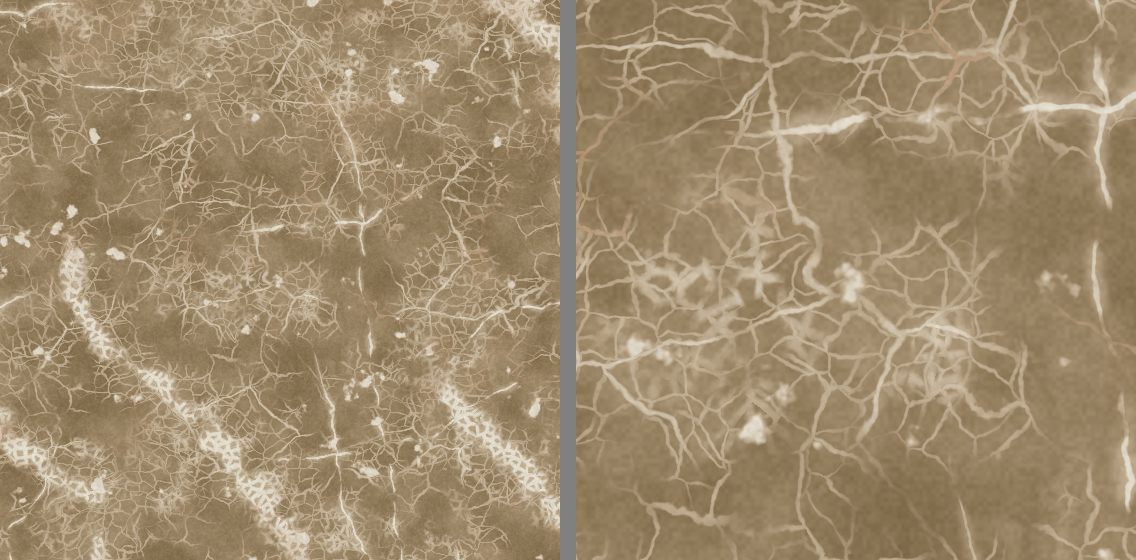
Left: the whole. Right: its middle third, enlarged.
Write a Shadertoy shader that draws this texture.

```glsl
const vec3 BROWN_DARK  = vec3(0.515, 0.435, 0.305);
const vec3 BROWN_LIGHT = vec3(0.630, 0.550, 0.425);
const vec3 TAN_VEIN    = vec3(0.735, 0.660, 0.550);
const vec3 WHITE_VEIN  = vec3(0.885, 0.860, 0.800);
const vec3 RUST        = vec3(0.660, 0.490, 0.340);
const float BELT_ANGLE = -1.02, BELT_SPACING = 0.34, BELT_WIDTH = 0.030;
const float RISE_ANGLE = 0.20, RISE_SPACING = 0.17, RISE_WIDTH = 0.009;
const float STEEP_ANGLE = -1.38, STEEP_SPACING = 0.23, STEEP_WIDTH = 0.008;
const float GRAIN = 0.085;

float hash21(vec2 p) {
    vec3 q = fract(p.xyx * 0.1031);
    q += dot(q, q.yzx + 33.33);
    return fract((q.x + q.y) * q.z);
}

vec2 hash22(vec2 p) {
    return vec2(hash21(p), hash21(p + 71.7));
}

float noise(vec2 p) {
    vec2 i = floor(p), f = fract(p);
    f = f * f * (3.0 - 2.0 * f);
    vec2 e = vec2(0.0, 1.0);
    return mix(mix(hash21(i), hash21(i + e.yx), f.x),
               mix(hash21(i + e.xy), hash21(i + e.yy), f.x), f.y);
}

float fbm(vec2 p) {
    float sum = 0.0, amp = 0.5;
    for (int i = 0; i < 5; i++) {
        sum += amp * noise(p);
        p = mat2(1.6, 1.2, -1.2, 1.6) * p + 17.3;
        amp *= 0.5;
    }
    return sum;
}

vec2 fbm2(vec2 p) {
    return vec2(fbm(p), fbm(p + 43.1)) - 0.48;
}

// Soft-edged stroke, widths in canvas units
float stroke(float d, float width) {
    return 1.0 - smoothstep(width * 0.25, width + 0.7 / iResolution.y, d);
}

// Distance to the nearest border of irregular cells
float crackDistance(vec2 p, float scale) {
    p *= scale;
    vec2 base = floor(p), c1 = vec2(0.0), c2 = vec2(1.0);
    float d1 = 9.0, d2 = 9.0;
    for (int y = -1; y <= 1; y++)
    for (int x = -1; x <= 1; x++) {
        vec2 cell = base + vec2(x, y);
        vec2 c = cell + 0.05 + 0.9 * hash22(cell);
        float d = dot(c - p, c - p);
        if (d < d1) { d2 = d1; c2 = c1; d1 = d; c1 = c; }
        else if (d < d2) { d2 = d; c2 = c; }
    }
    return (d2 - d1) / (2.0 * max(length(c2 - c1), 0.05) * scale);
}

// Wandering, fading veins along one direction: x = soft halo, y = sharp core
vec2 veinFamily(vec2 p, float angle, float spacing, float width, float seed) {
    vec2 dir = vec2(cos(angle), sin(angle));
    float along = dot(p, dir), across = dot(p, vec2(-dir.y, dir.x));
    float row = floor(across / spacing);
    vec2 vein = vec2(0.0);
    for (int i = -1; i <= 1; i++) {
        float id = row + float(i);
        float lane = id * 13.7 + seed;
        float wander = noise(vec2(along * 4.0, lane)) - 0.5;
        float center = (id + 0.2 + 0.6 * hash21(vec2(id, seed)) + 0.6 * wander) * spacing;
        float strength = smoothstep(0.22, 0.62, noise(vec2(along * 3.0 + 5.0, lane + 3.5)));
        float d = abs(across - center);
        float w = width * (0.45 + 0.75 * strength);
        vein = max(vein, strength * vec2(exp(-d * d / (w * w)), stroke(d, w * 0.32)));
    }
    return vein;
}

void mainImage(out vec4 fragColor, in vec2 fragCoord) {
    vec2 uv = fragCoord / iResolution.y;

    // Bent coordinates for the large veins and jagged ones for the cracks
    vec2 bend = fbm2(uv * 4.0 + 2.0);
    vec2 jag = fbm2(uv * 38.0);
    vec2 p = uv + 0.13 * bend + 0.016 * jag;
    vec2 q = uv + 0.09 * bend + 0.019 * jag;
    q = mat2(0.94, 0.20, -0.22, 1.10) * q;

    // Large vein directions
    vec2 belt = veinFamily(p, BELT_ANGLE, BELT_SPACING, BELT_WIDTH, 4.0);
    vec2 rise = veinFamily(p, RISE_ANGLE, RISE_SPACING, RISE_WIDTH, 21.0);
    vec2 steep = veinFamily(p, STEEP_ANGLE, STEEP_SPACING, STEEP_WIDTH, 57.0);
    float ragged = fbm(uv * 34.0 + 8.0);
    float patchy = fbm(uv * 6.0 + 31.0);
    float zone = clamp(belt.x + 0.5 * rise.x + 0.4 * steep.x
                       + smoothstep(0.47, 0.72, patchy), 0.0, 1.0);

    // Crack networks, broken up along their length
    float fade = fbm(uv * 11.0 + 60.0);
    float breaks = noise(uv * 27.0 + 90.0);
    float coarse = stroke(crackDistance(q, 8.0), 0.0026) * smoothstep(0.36, 0.62, fade);
    float medium = stroke(crackDistance(q + 3.1, 19.0), 0.0020) * smoothstep(0.25, 0.75, breaks);
    float fine = stroke(crackDistance(q + 7.7, 42.0), 0.0015)
               * smoothstep(0.40, 0.66, 0.65 * fade + 0.35 * breaks + 0.22 * zone);
    float pebbles = stroke(crackDistance(uv + 0.012 * jag, 66.0), 0.0042);

    // Total paleness
    float fill = smoothstep(0.38, 0.88, belt.x * 0.75 + (ragged - 0.48) * 1.3 + 0.12);
    float pale = fill * belt.x * mix(0.42, 0.95, pebbles);
    pale = max(pale, 0.85 * max(rise.y, steep.y) * smoothstep(0.28, 0.56, ragged));
    pale = max(pale, 0.42 * max(rise.x, steep.x) * smoothstep(0.30, 0.65, ragged));
    pale = max(pale, max(0.68 * coarse, max(0.52 * medium, 0.48 * fine)));
    pale = max(pale, 0.55 * pebbles * zone * smoothstep(0.44, 0.66, ragged));
    float flecks = smoothstep(0.69, 0.78, fbm(uv * 24.0 + 12.0));
    pale = max(pale, 0.85 * flecks);
    pale += 0.16 * zone * smoothstep(0.40, 0.70, ragged);

    // Mottled ground, vein colours, rust stains and grain
    float mottle = 0.45 * patchy + 0.55 * fbm(uv * 22.0 + 5.0);
    vec3 color = mix(BROWN_DARK, BROWN_LIGHT, smoothstep(0.25, 0.72, mottle));
    color = mix(color, TAN_VEIN, smoothstep(0.0, 0.55, pale));
    color = mix(color, WHITE_VEIN, smoothstep(0.42, 0.98, pale));
    float stain = smoothstep(0.54, 0.70, fbm(uv * 9.0 + 77.0));
    color = mix(color, RUST, 0.5 * stain * max(medium, 0.5 * zone * pebbles));
    float grain = 0.6 * noise(uv * 390.0) + 0.4 * noise(uv * 170.0 + 9.0) - 0.5;
    fragColor = vec4(color + GRAIN * grain, 1.0);
}
```
